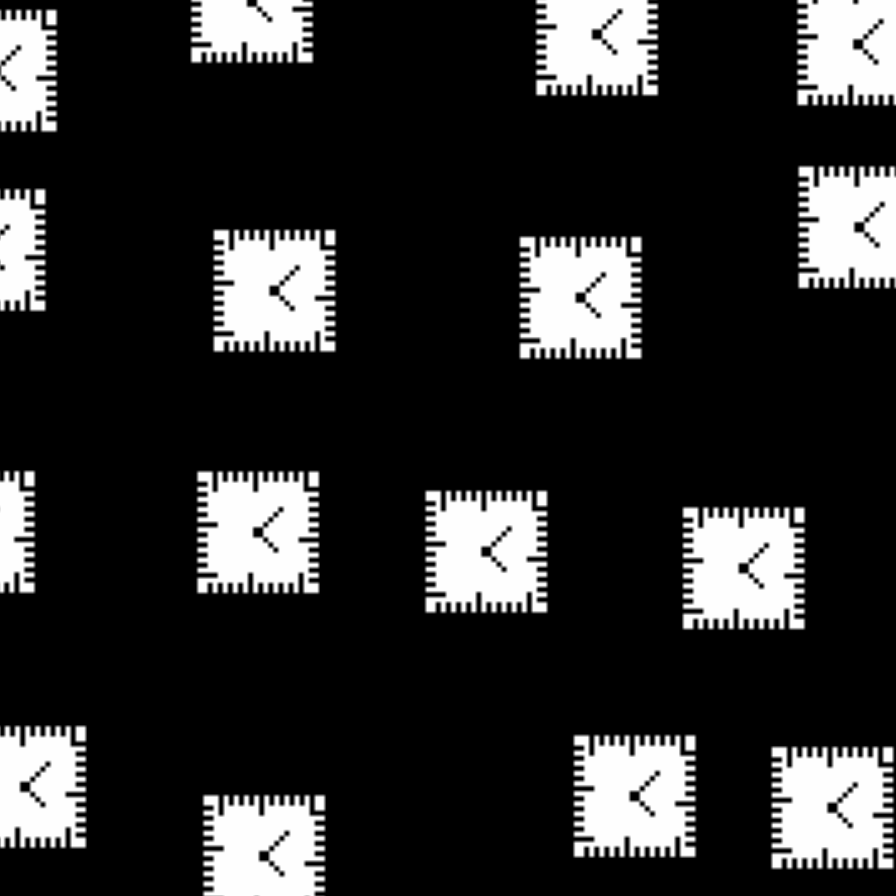
A WebGL 1 fragment shader for this pattern:

```glsl
precision highp float;

uniform vec2 u_resolution;

const vec3 BACKGROUND = vec3(0.0);
const vec3 DIAL_COLOR = vec3(0.995);

const float SPACING = 0.31;     // size of one scatter tile
const float DIAL_SIZE = 0.1354; // side of one dial
const float BLOCKS = 24.0;      // blocks along one side of a dial
const float SOFTNESS = 0.66;    // edge ramp, in blocks
const float NONE = -9.0;        // unused long tick

float hash(vec2 p, float seed) {
  vec3 q = fract(vec3(p.xyx + seed) * vec3(0.1031, 0.1130, 0.0973));
  q += dot(q, q.yzx + 33.33);
  return fract((q.x + q.y) * q.z);
}

float same(float a, float b) {
  return 1.0 - step(0.5, abs(a - b));
}

float between(float v, float low, float high) {
  return step(low - 0.5, v) * step(v, high + 0.5);
}

// Ticks on every second block of one side; those in longAt reach further in.
float ticks(float along, float depth, float parity, vec3 longAt) {
  float isLong = same(along, longAt.x) + same(along, longAt.y) + same(along, longAt.z);
  float reach = 1.0 + 2.0 * isLong;
  return same(mod(along, 2.0), parity) * between(along, 2.0, 21.0) * between(depth, 0.0, reach);
}

// Two diagonal hands meeting in a square hub.
float hands(vec2 b) {
  float hub = between(b.x, 11.0, 12.0) * between(b.y, 11.0, 12.0);
  float upper = same(b.x + b.y, 23.0) * between(b.x, 12.0, 16.0);
  float lower = same(b.x, b.y) * between(b.x, 12.0, 15.0);
  return max(hub, max(upper, lower));
}

// Brightness of one block, counted from the top left corner.
float dialBlock(vec2 b) {
  float last = BLOCKS - 1.0;
  float inside = between(b.x, 0.0, last) * between(b.y, 0.0, last);
  float ink = hands(b);
  ink = max(ink, ticks(b.x, b.y, 1.0, vec3(3.0, 11.0, 21.0)));
  ink = max(ink, ticks(b.x, last - b.y, 0.0, vec3(10.0, 20.0, NONE)));
  ink = max(ink, ticks(b.y, b.x, 0.0, vec3(10.0, 20.0, NONE)));
  ink = max(ink, ticks(b.y, last - b.x, 1.0, vec3(13.0, NONE, NONE)));
  return inside * (1.0 - ink);
}

// Blends the four nearest blocks across a narrow ramp.
float softDial(vec2 p, float ramp) {
  vec2 b = floor(p - 0.5);
  vec2 t = clamp((fract(p - 0.5) - 0.5) / ramp + 0.5, 0.0, 1.0);
  float top = mix(dialBlock(b), dialBlock(b + vec2(1.0, 0.0)), t.x);
  float bottom = mix(dialBlock(b + vec2(0.0, 1.0)), dialBlock(b + 1.0), t.x);
  return mix(top, bottom, t.y);
}

// One dial at a random place in each tile; rows slide to hide the grid.
float scatterDials(vec2 uv) {
  vec2 p = uv / SPACING + vec2(0.0, 0.32);
  p.x += hash(vec2(floor(p.y), 5.0), 2.7);
  vec2 tile = floor(p);
  vec2 place = vec2(hash(tile, 11.3), hash(tile, 47.9));
  float margin = 0.015;
  vec2 corner = margin + place * (SPACING - DIAL_SIZE - 2.0 * margin);
  vec2 local = (fract(p) * SPACING - corner) / DIAL_SIZE;
  return softDial(vec2(local.x, 1.0 - local.y) * BLOCKS, SOFTNESS);
}

void main() {
  vec2 uv = gl_FragCoord.xy / min(u_resolution.x, u_resolution.y);
  gl_FragColor = vec4(mix(BACKGROUND, DIAL_COLOR, scatterDials(uv)), 1.0);
}
```
